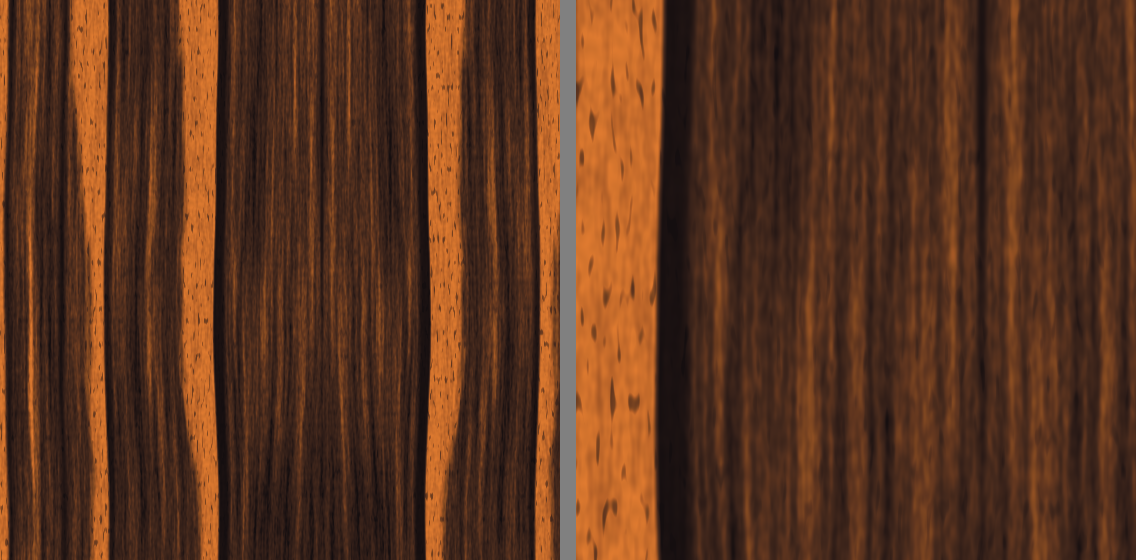
Left, the full canvas; right, a detail of the centre.
Reproduce this texture procedurally as a WebGL 1 fragment shader.

```glsl
precision highp float;
// Book-matched ebony veneer: dark streaked heartwood with glowing orange bands.
uniform vec2 u_resolution;

vec2 gradient(vec2 cell) {
  float angle = 6.2832 * fract(sin(dot(cell, vec2(127.1, 311.7))) * 43758.5);
  return vec2(cos(angle), sin(angle));
}

// Gradient noise, roughly -0.7 to 0.7
float noise(vec2 p) {
  vec2 i = floor(p), f = fract(p);
  vec2 s = f * f * f * (f * (f * 6.0 - 15.0) + 10.0);
  float a = dot(gradient(i), f);
  float b = dot(gradient(i + vec2(1, 0)), f - vec2(1, 0));
  float c = dot(gradient(i + vec2(0, 1)), f - vec2(0, 1));
  float d = dot(gradient(i + vec2(1, 1)), f - vec2(1, 1));
  return mix(mix(a, b, s.x), mix(c, d, s.x), s.y);
}

// Soft vertical line of a given half width
float streak(float x, float center, float width) {
  float k = (x - center) / width;
  return exp(-k * k);
}

// Band with its own softness on either side
float band(float x, float inner, float outer, float innerSoft, float outerSoft) {
  return smoothstep(inner - innerSoft, inner + innerSoft, x)
       * (1.0 - smoothstep(outer - outerSoft, outer + outerSoft, x));
}

// Wood colour from black (0) to orange (1)
vec3 woodColor(float t) {
  vec3 c = mix(vec3(0.08, 0.055, 0.06), vec3(0.18, 0.11, 0.09), clamp(t / 0.2, 0.0, 1.0));
  c = mix(c, vec3(0.27, 0.16, 0.11), clamp((t - 0.2) / 0.2, 0.0, 1.0));
  c = mix(c, vec3(0.38, 0.21, 0.12), clamp((t - 0.4) / 0.15, 0.0, 1.0));
  c = mix(c, vec3(0.52, 0.29, 0.13), clamp((t - 0.55) / 0.15, 0.0, 1.0));
  c = mix(c, vec3(0.68, 0.36, 0.15), clamp((t - 0.7) / 0.15, 0.0, 1.0));
  return mix(c, vec3(0.84, 0.46, 0.18), clamp((t - 0.85) / 0.15, 0.0, 1.0));
}

void main() {
  vec2 uv = gl_FragCoord.xy / u_resolution;
  float y = uv.y;

  // Mirror about the veneer seam, with a slow sway and a fan at the foot
  float d = abs(uv.x - 0.575);
  float sway = 0.004 * sin(y * 6.5 + 1.5) + 0.004 * noise(vec2(d * 5.0, y * 4.0));
  float g = d + sway * smoothstep(0.0, 0.12, d);
  float foot = smoothstep(0.42, 0.0, y);
  float grain = g * (1.0 - 0.3 * foot * (1.0 - smoothstep(0.05, 0.17, d)));

  // Heartwood fibres, coarse to fine
  float tone = 0.35
    + 0.30 * noise(vec2(grain * 48.0, y * 1.3))
    + 0.32 * noise(vec2(grain * 105.0 + 7.0, y * 2.2))
    + 0.22 * noise(vec2(grain * 210.0 + 31.0, y * 6.0))
    + 0.16 * noise(vec2(uv.x * 240.0, y * 28.0))
    + 0.12 * noise(uv * vec2(330.0, 90.0));

  // Lighter upper centre, darker foot
  float center = 1.0 - smoothstep(0.08, 0.17, d);
  tone += center * (0.10 * smoothstep(0.3, 0.6, y) - 0.13 * smoothstep(0.4, 0.15, y));
  tone -= 0.10 * streak(g, 0.115, 0.03) * smoothstep(0.4, 0.7, y);

  // Thin amber streaks, broken along their length
  float broken = 0.75 + 0.9 * noise(vec2(grain * 90.0, y * 5.0));
  float upper = smoothstep(0.35, 0.85, y);
  float amber = upper * (0.35 * streak(g, 0.02, 0.005) + 0.3 * streak(g, 0.047, 0.006))
    + 0.4 * streak(g, 0.152, 0.005) * band(y, 0.3, 0.55, 0.15, 0.08)
    + 0.3 * streak(g, 0.165, 0.006) * smoothstep(0.7, 1.0, y)
    + 0.35 * streak(g, 0.303, 0.006) * band(y, 0.22, 0.8, 0.1, 0.2)
    + 0.5 * streak(g, 0.517, 0.008)
    + 0.2 * streak(g, 0.479, 0.003)
    + 0.16 * band(g, 0.525, 0.55, 0.01, 0.01);
  tone += amber * broken;

  // Black veins beside the seam and the bands
  float vein = 0.85 * band(g, 0.171, 0.192, 0.005, 0.004)
    + 0.7 * streak(g, 0.379, 0.005)
    + 0.75 * streak(g, 0.463, 0.006)
    + 0.7 * streak(g, 0.558, 0.005)
    + 0.85 * streak(d, 0.0, 0.002 + 0.004 * upper) * smoothstep(0.35, 0.6, y);
  tone *= 1.0 - min(vein, 0.92);

  // Orange bands: crisp toward the seam, feathered away from it
  float feather = 0.009 * noise(vec2(g * 60.0, y * 5.0))
    + 0.006 * noise(vec2(g * 150.0, y * 14.0));
  float outer1 = 0.222 + 0.023 * smoothstep(0.08, 0.32, y) + 0.014 * smoothstep(0.7, 1.0, y);
  float outer2 = 0.415 + 0.036 * smoothstep(0.45, 0.95, y);
  float orange = band(g, 0.189, outer1 + feather, 0.0025, 0.008);
  orange = max(orange, band(g, 0.385, outer2 + feather, 0.003, 0.011));
  orange = max(orange, smoothstep(0.56, 0.568, g));
  float glow = 0.96
    + 0.10 * noise(vec2(g * 70.0, y * 3.0))
    + 0.14 * noise(uv * vec2(200.0, 26.0))
    + 0.08 * noise(uv * vec2(330.0, 90.0));
  tone = mix(tone, glow, orange);

  // Short dark pores along the grain
  float pores = smoothstep(0.22, 0.5, noise(vec2((uv.x + sway) * 230.0, y * 48.0) + 19.0));
  tone -= pores * mix(0.10, 0.34, orange);

  vec3 color = woodColor(clamp(tone, 0.0, 1.0));
  color *= 1.0 + 0.08 * noise(uv * vec2(160.0, 120.0));
  gl_FragColor = vec4(color, 1.0);
}
```
